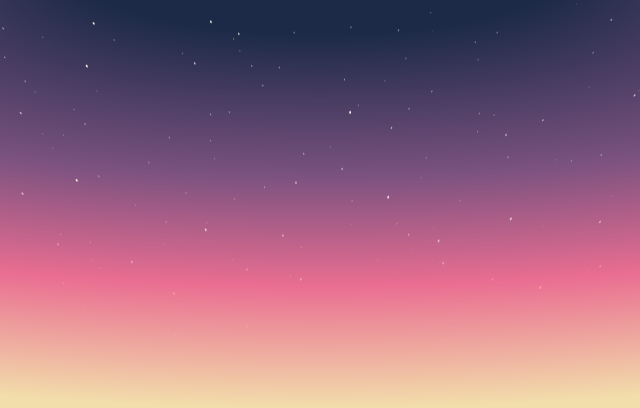
Reproduce this background procedurally as a Shadertoy shader.

```glsl
// A dusk sky: a vertical four-colour gradient, bowed downward at the centre,
// from navy through purple and pink to pale yellow, with small slanted stars
// scattered on jittered grids and thinned by gradient noise.

#define NAVY   vec3(0.11, 0.165, 0.28)
#define PURPLE vec3(0.48, 0.32, 0.50)
#define PINK   vec3(0.915, 0.43, 0.57)
#define YELLOW vec3(0.95, 0.87, 0.67)
#define STAR   vec3(1.0, 0.97, 0.92)
#define NAVY_DEPTH   0.085
#define PURPLE_DEPTH 0.43
#define PINK_DEPTH   0.70
#define BOW_BASE 0.11
#define BOW_TOP  0.60
#define STAR_SIZE 0.0021

vec2 hash2(vec2 p) {
    vec3 q = fract(p.xyx * vec3(0.1031, 0.1030, 0.0973));
    q += dot(q, q.yzx + 33.33);
    return fract((q.xx + q.yz) * q.zy);
}

float gradientNoise(vec2 p) {
    vec2 cell = floor(p), f = fract(p);
    vec2 blend = f * f * f * (f * (f * 6.0 - 15.0) + 10.0);
    float corner[4];
    for (int k = 0; k < 4; k++) {
        vec2 offset = vec2(k & 1, k >> 1);
        corner[k] = dot(hash2(cell + offset) * 2.0 - 1.0, f - offset);
    }
    return mix(mix(corner[0], corner[1], blend.x),
               mix(corner[2], corner[3], blend.x), blend.y);
}

// Sky colour at a depth measured down from the top edge.
vec3 skyColour(vec2 uv) {
    float depth = 1.0 - uv.y;
    float side = uv.x - 0.5;
    depth += side * side * (BOW_BASE + BOW_TOP * exp(-5.0 * depth));
    vec3 sky = mix(NAVY, PURPLE, clamp((depth - NAVY_DEPTH) / (PURPLE_DEPTH - NAVY_DEPTH), 0.0, 1.0));
    sky = mix(sky, PINK, clamp((depth - PURPLE_DEPTH) / (PINK_DEPTH - PURPLE_DEPTH), 0.0, 1.0));
    return mix(sky, YELLOW, clamp((depth - PINK_DEPTH) / (1.0 - PINK_DEPTH), 0.0, 1.0));
}

// One grid of stars; p is in canvas heights, centred horizontally.
float starLayer(vec2 p, float rows, float share, float size, float seed) {
    vec2 cell = floor(p * rows);
    vec2 jitter = hash2(cell + seed);
    vec2 traits = hash2(cell + seed + 57.0);
    vec2 centre = (cell + 0.12 + 0.76 * jitter) / rows;
    float density = share * (1.0 + 1.2 * gradientNoise(centre * 3.0 + seed));

    // Streaks lean outward from the vertical centre line.
    vec2 axis = normalize(vec2(0.9 * centre.x, 1.0));
    vec2 d = p - centre;
    vec2 local = vec2(dot(d, vec2(axis.y, -axis.x)), dot(d, axis) / 1.6);
    float radius = size * mix(0.55, 1.0, traits.y);
    float cover = clamp(0.5 + (radius - length(local)) * iResolution.y, 0.0, 1.0);
    return cover * step(traits.x, density) * mix(0.35, 1.0, traits.y);
}

void mainImage(out vec4 fragColor, in vec2 fragCoord) {
    vec2 uv = fragCoord / iResolution.xy;
    vec2 p = (fragCoord - vec2(0.5 * iResolution.x, 0.0)) / iResolution.y;
    vec3 colour = skyColour(uv);

    // Few bright stars, many faint ones, fading toward the horizon.
    float stars = starLayer(p, 8.0, 0.45, STAR_SIZE, 113.0);
    stars = max(stars, 0.5 * starLayer(p, 17.0, 0.24, STAR_SIZE * 0.7, 271.0));
    stars *= smoothstep(0.05, 0.65, uv.y);
    colour = mix(colour, STAR, stars);

    fragColor = vec4(colour, 1.0);
}
```
